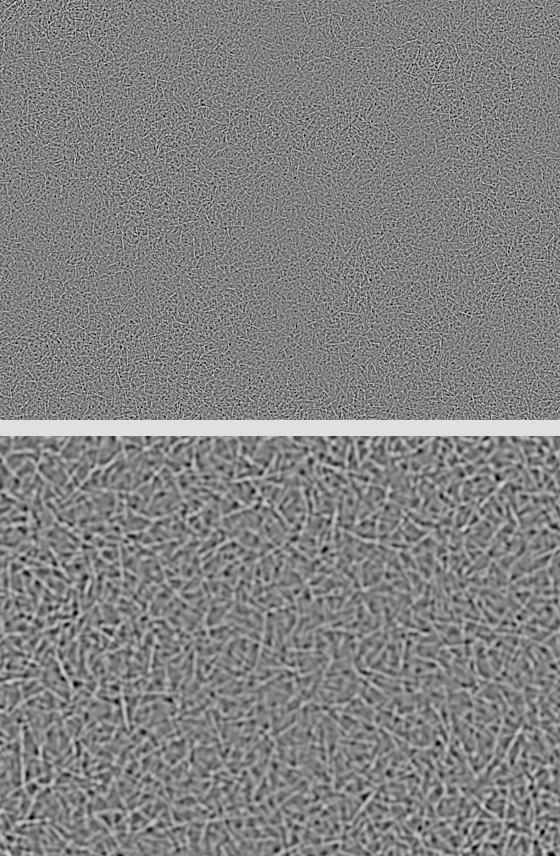
Top: the whole. Bottom: its middle third, enlarged.
Write a Shadertoy shader that draws this texture.

```glsl
// Lengths are fractions of the canvas height
const float BASE_GREY = 0.502;
const float CONTRAST = 0.127;
const float SHADOW_BIAS = 0.11;      // deepens darks, softens lights
const float RELIEF_VARIANCE = 0.77;  // keeps the mean level under the bias
const float FIBRE_WIDTH = 0.0018;
const float FIBRE_BEND = 0.0035;
const float SHORT_CELL = 0.0165;
const float LONG_CELL = 0.030;
const float LONG_STRENGTH = 1.4;
const float GRAIN_CELL = 0.009;
const float GRAIN_RADIUS = 0.0024;
const float DARK_GRAIN_SHARE = 0.7;
const float PATCH_FREQUENCY = 6.0;
const int SHORT_LAYERS = 5;
const int LONG_LAYERS = 2;
const int GRAIN_LAYERS = 2;
const float PI = 3.14159265;

// Four random values per cell and layer
vec4 hash4(vec2 cell, int layer) {
    ivec2 c = ivec2(cell);
    uvec4 v = uvec4(ivec4(c.x, c.y, layer, c.x + 57 * c.y));
    v = v * 1664525u + 1013904223u;
    v += v.yzxy * v.wxyz;
    v ^= v >> 16u;
    v += v.yzxy * v.wxyz;
    v ^= v >> 16u;
    return vec4(v >> 8u) / 16777216.0;
}

float valueNoise(vec2 p, int layer) {
    vec2 i = floor(p);
    vec2 f = fract(p);
    f = f * f * (3.0 - 2.0 * f);
    float low = mix(hash4(i, layer).x, hash4(i + vec2(1, 0), layer).x, f.x);
    float high = mix(hash4(i + vec2(0, 1), layer).x, hash4(i + vec2(1, 1), layer).x, f.x);
    return mix(low, high, f.y);
}

// Bright curved strand with dark flanks and tapered ends
float fibre(vec2 p, float angle, float halfLength, float bend) {
    float c = cos(angle);
    float s = sin(angle);
    vec2 q = vec2(c * p.x + s * p.y, c * p.y - s * p.x);
    float along = abs(q.x) / halfLength;
    float across = (q.y - bend * along * along) / FIBRE_WIDTH;
    float u = across * across;
    return (1.0 - u) * exp(-0.5 * u) * (1.0 - smoothstep(0.5, 1.0, along));
}

float fibreLayer(vec2 p, float cellSize, int layer) {
    vec2 g = p / cellSize + 0.37 * float(layer);
    vec2 home = floor(g);
    float sum = 0.0;
    for (int y = -1; y <= 1; y++)
    for (int x = -1; x <= 1; x++) {
        vec2 cell = home + vec2(x, y);
        vec4 place = hash4(cell, layer);
        vec4 shape = hash4(cell, layer + 50);
        float halfLength = cellSize * mix(0.5, 0.85, place.w);
        float bend = FIBRE_BEND * (shape.x - 0.5);
        float strength = mix(0.4, 1.0, shape.y);
        vec2 offset = (g - cell - place.xy) * cellSize;
        sum += strength * fibre(offset, PI * place.z, halfLength, bend);
    }
    return sum;
}

// Round pits and specks, each with a contrasting rim
float grainLayer(vec2 p, int layer) {
    vec2 g = p / GRAIN_CELL + 0.41 * float(layer);
    vec2 home = floor(g);
    float sum = 0.0;
    for (int y = -1; y <= 1; y++)
    for (int x = -1; x <= 1; x++) {
        vec2 cell = home + vec2(x, y);
        vec4 rnd = hash4(cell, layer);
        vec2 d = (g - cell - rnd.xy) * GRAIN_CELL / GRAIN_RADIUS;
        float u = 0.5 * dot(d, d);
        float side = rnd.z < DARK_GRAIN_SHARE ? -1.0 : 1.0;
        sum += side * mix(0.5, 1.4, rnd.w) * (1.0 - u) * exp(-u);
    }
    return sum;
}

void mainImage(out vec4 fragColor, in vec2 fragCoord) {
    vec2 p = fragCoord / iResolution.y;

    float relief = 0.0;
    for (int i = 0; i < SHORT_LAYERS; i++) relief += fibreLayer(p, SHORT_CELL, 1 + i);
    for (int i = 0; i < LONG_LAYERS; i++) relief += LONG_STRENGTH * fibreLayer(p, LONG_CELL, 11 + i);
    for (int i = 0; i < GRAIN_LAYERS; i++) relief += grainLayer(p, 21 + i);

    // Calmer and rougher patches
    float patches = 0.65 * valueNoise(p * PATCH_FREQUENCY, 31)
                  + 0.35 * valueNoise(p * PATCH_FREQUENCY * 2.7, 32);
    float roughness = mix(0.72, 1.28, patches);

    float tone = relief - SHADOW_BIAS * (relief * relief - RELIEF_VARIANCE);
    float grey = BASE_GREY + CONTRAST * roughness * tone;
    fragColor = vec4(vec3(clamp(grey, 0.0, 1.0)), 1.0);
}
```
